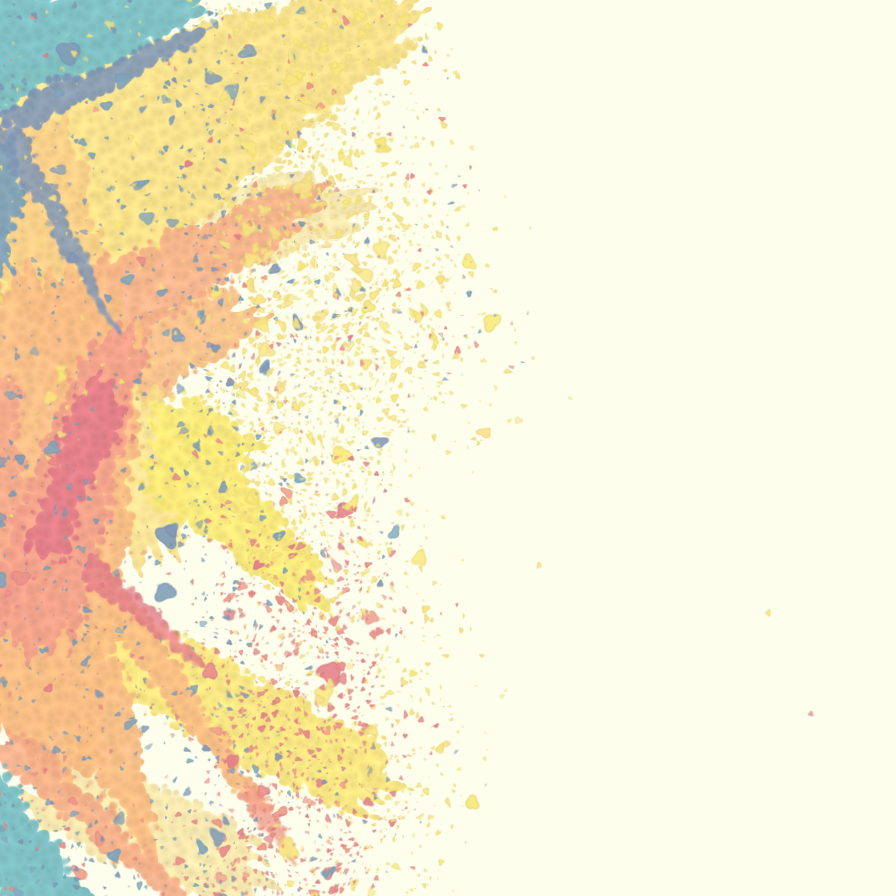
This background is drawn by a Shadertoy shader. Its source:

```glsl
const vec3 PAPER = vec3(0.992, 0.995, 0.92);
const vec3 CREAM = vec3(0.97, 0.91, 0.68);
const vec3 YELLOW = vec3(0.975, 0.885, 0.54);
const vec3 LEMON = vec3(0.98, 0.92, 0.47);
const vec3 ORANGE = vec3(0.975, 0.745, 0.52);
const vec3 CORAL = vec3(0.95, 0.62, 0.55);
const vec3 ROSE = vec3(0.89, 0.49, 0.54);
const vec3 TEAL = vec3(0.48, 0.75, 0.77);
const vec3 BLUE = vec3(0.51, 0.60, 0.72);
const float GRAIN_SCALE = 85.0;
const float GRAIN_TINT = 0.10;
const float EDGE_ROUGHNESS = 0.009;
const float FRAY = 0.55;
const int SPLATTER_LAYERS = 11;
const float COARSEST_GRID = 17.0;
const float GRID_GROWTH = 1.19;

float grain; // cellular paper grain shared by every stroke

vec3 hash3(vec2 p) {
    vec3 q = fract(vec3(p.xyx) * vec3(0.1031, 0.1030, 0.0973));
    q += dot(q, q.yxz + 33.33);
    return fract((q.xxy + q.yzz) * q.zyx);
}

float cellular(vec2 p) {
    vec2 cell = floor(p);
    float nearest = 1.0;
    for (int y = -1; y <= 1; y++)
        for (int x = -1; x <= 1; x++) {
            vec2 c = cell + vec2(x, y);
            nearest = min(nearest, length(c + hash3(c).xy - p));
        }
    return nearest;
}

float coverage(float d, float blur) {
    float w = blur + 1.0 / iResolution.y;
    return 1.0 - smoothstep(-w, w, d);
}

// Tapered brush stroke with bristle streaks and frayed ends
void stroke(inout vec3 col, vec2 p, vec2 a, vec2 b, float ra, float rb, vec3 ink, float opacity) {
    vec2 axis = b - a, dir = normalize(axis);
    vec2 q = vec2(dot(p - a, dir), dot(p - a, vec2(-dir.y, dir.x)));
    float bristle = sin(q.y * 310.0 + 2.0 * sin(q.x * 23.0)) * 0.6
                  + sin(q.y * 127.0 + 3.0 * sin(q.x * 11.0 + 1.0)) * 0.4;
    float along = q.x + bristle * FRAY * min(ra, 0.04);
    float t = clamp(along / length(axis), 0.0, 1.0);
    float radius = mix(ra, rb, t);
    float d = length(vec2(along - t * length(axis), q.y)) - radius;
    d += (grain - 0.45) * min(EDGE_ROUGHNESS * 2.0, radius);
    float tone = 1.0 + GRAIN_TINT * (grain - 0.45) + 0.018 * bristle;
    col = mix(col, ink * tone, coverage(d, 0.0015) * opacity);
}

// Irregular drops on rotated grids, from large and sparse to fine and dense
void splatter(inout vec3 col, vec2 p) {
    for (int i = 0; i < SPLATTER_LAYERS; i++) {
        float k = float(i), scale = COARSEST_GRID * pow(GRID_GROWTH, k);
        float angle = 0.5 + k * 1.7;
        mat2 turn = mat2(cos(angle), sin(angle), -sin(angle), cos(angle));
        vec2 g = turn * p * scale + k * 7.3, cell = floor(g);
        vec3 h = hash3(cell + k * 31.0), m = hash3(cell + 91.0 + k * 17.0);
        vec2 centre = cell + 0.3 + 0.4 * h.xy;
        vec2 place = transpose(turn) * (centre - k * 7.3) / scale;

        float reach = 0.49 + 0.035 * sin(place.y * 11.0 - 0.6);
        float density = smoothstep(0.15, 0.31, place.x) * (1.0 - smoothstep(0.34, reach + 0.06, place.x));
        float cloud = exp(-dot(place - vec2(0.42, 0.62), place - vec2(0.42, 0.62)) * 60.0);
        float keep = density * mix(0.25, 0.62, k / float(SPLATTER_LAYERS)) + 0.22 * cloud;
        float onPaint = 1.0 - smoothstep(0.2, 0.3, place.x);
        keep = max(keep, 0.11 * onPaint);
        if (h.z > keep) continue;

        float pink = 0.08 + 0.62 * (1.0 - smoothstep(0.32, 0.5, place.y)) * (1.0 - smoothstep(0.38, 0.47, place.x));
        vec3 ink = m.x < pink ? mix(ROSE, CORAL, m.z) : mix(LEMON, YELLOW, m.z);
        if (m.x > 0.93 - 0.55 * onPaint) ink = mix(BLUE, TEAL, m.z * 0.4);
        vec2 o = g - centre;
        float lobes = 1.0 + 0.18 * sin(3.0 * atan(o.y, o.x + 0.0001) + m.z * 20.0);
        float d = (length(o * vec2(1.0, 1.0 + 0.5 * m.z)) - mix(0.08, 0.25, m.y * m.y) * lobes) / scale;
        float rim = smoothstep(-0.004, 0.0, d) * 0.05;
        col = mix(col, ink * (1.0 - rim), coverage(d, 0.0004) * mix(0.5, 0.95, m.y));
    }
}

void mainImage(out vec4 fragColor, in vec2 fragCoord) {
    vec2 uv = fragCoord / iResolution.xy;
    grain = cellular(uv * GRAIN_SCALE);
    vec2 p = uv + 0.004 * vec2(sin(uv.y * 61.0 + 2.0 * sin(uv.x * 37.0)), sin(uv.x * 53.0 + 2.0 * sin(uv.y * 43.0)));
    vec3 col = PAPER;

    // Upper yellow and orange sweep
    stroke(col, p, vec2(0.14, 0.74), vec2(0.37, 0.765), 0.07, 0.035, CREAM, 0.9);
    stroke(col, p, vec2(0.04, 0.785), vec2(0.42, 0.975), 0.14, 0.045, YELLOW, 0.95);
    stroke(col, p, vec2(0.03, 0.82), vec2(0.06, 0.68), 0.06, 0.06, ORANGE, 0.5);
    stroke(col, p, vec2(0.117, 0.59), vec2(0.255, 0.645), 0.06, 0.03, ORANGE, 0.9);
    stroke(col, p, vec2(0.09, 0.64), vec2(0.332, 0.77), 0.055, 0.025, mix(ORANGE, CORAL, 0.4), 0.9);
    // Middle yellow fan
    stroke(col, p, vec2(0.15, 0.53), vec2(0.17, 0.42), 0.045, 0.04, YELLOW, 0.85);
    stroke(col, p, vec2(0.20, 0.53), vec2(0.265, 0.50), 0.028, 0.022, LEMON, 0.95);
    stroke(col, p, vec2(0.21, 0.475), vec2(0.345, 0.345), 0.05, 0.02, LEMON, 0.95);
    // Lower yellow fan
    stroke(col, p, vec2(0.12, 0.28), vec2(0.39, 0.14), 0.045, 0.045, mix(YELLOW, LEMON, 0.6), 0.95);
    stroke(col, p, vec2(0.08, 0.12), vec2(0.25, 0.035), 0.055, 0.045, CREAM, 0.95);
    // Warm body and its spikes
    stroke(col, p, vec2(0.06, 0.60), vec2(0.04, 0.26), 0.10, 0.09, ORANGE, 0.95);
    stroke(col, p, vec2(0.02, 0.27), vec2(0.08, 0.17), 0.08, 0.04, ORANGE, 0.95);
    stroke(col, p, vec2(0.10, 0.22), vec2(0.17, 0.045), 0.05, 0.005, ORANGE, 0.95);
    stroke(col, p, vec2(0.10, 0.37), vec2(0.285, 0.105), 0.02, 0.01, ORANGE, 0.95);
    stroke(col, p, vec2(0.02, 0.16), vec2(0.20, 0.0), 0.022, 0.01, mix(ORANGE, CORAL, 0.5), 0.9);
    stroke(col, p, vec2(0.28, 0.11), vec2(0.335, 0.035), 0.012, 0.002, CORAL, 0.8);
    stroke(col, p, vec2(0.125, 0.60), vec2(0.04, 0.33), 0.035, 0.055, CORAL, 0.8);
    stroke(col, p, vec2(0.0, 0.56), vec2(0.01, 0.35), 0.02, 0.025, CORAL, 0.6);
    stroke(col, p, vec2(0.11, 0.545), vec2(0.055, 0.40), 0.028, 0.022, ROSE, 0.9);
    stroke(col, p, vec2(0.11, 0.36), vec2(0.22, 0.26), 0.016, 0.005, ROSE, 0.8);
    // Cool corners
    stroke(col, p, vec2(-0.02, 0.94), vec2(0.20, 1.0), 0.068, 0.03, TEAL, 0.95);
    stroke(col, p, vec2(0.02, 0.872), vec2(0.21, 0.955), 0.018, 0.012, BLUE, 0.9);
    stroke(col, p, vec2(-0.01, 0.82), vec2(0.0, 0.70), 0.035, 0.012, mix(BLUE, TEAL, 0.3), 0.95);
    stroke(col, p, vec2(0.015, 0.84), vec2(0.125, 0.64), 0.017, 0.003, BLUE, 0.85);
    stroke(col, p, vec2(-0.02, 0.10), vec2(0.07, -0.02), 0.045, 0.035, TEAL, 0.95);

    splatter(col, p);
    fragColor = vec4(clamp(col, 0.0, 1.0), 1.0);
}
```
